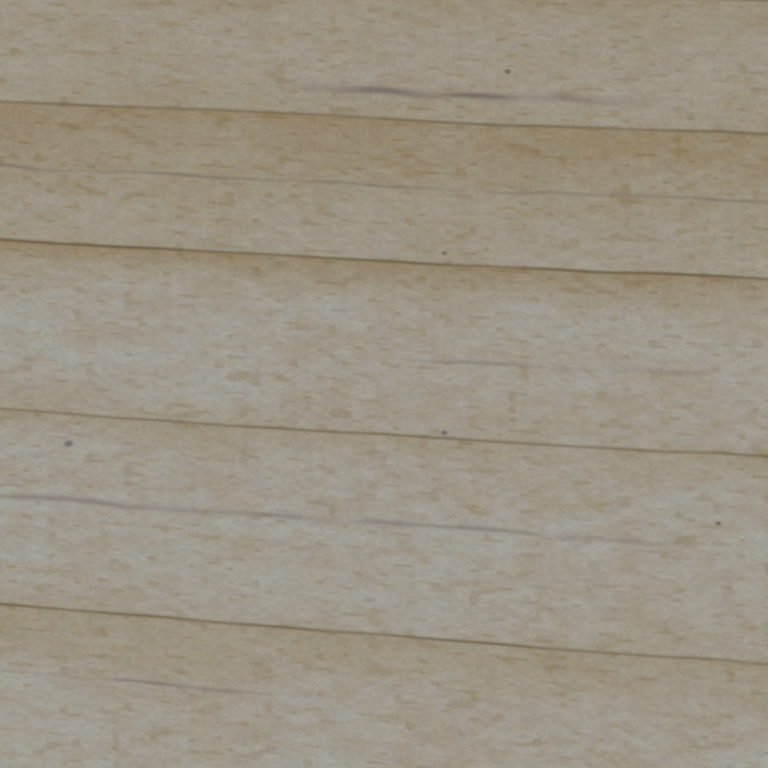
Reproduce this texture procedurally as a Shadertoy shader.

```glsl
// Pale planed softwood: gently sloping growth rings, tan bands and fine flecked grain.

const vec3 PALE = vec3(0.637, 0.629, 0.594);
const vec3 TAN = vec3(0.582, 0.525, 0.425);
const vec3 RING_DARK = vec3(0.41, 0.35, 0.25);
const vec3 STREAK_GREY = vec3(0.43, 0.39, 0.37);
const vec3 SPECK_GREY = vec3(0.36, 0.35, 0.31);

float hash(vec2 p) {
    return fract(sin(dot(p, vec2(127.1, 311.7))) * 43758.5453);
}

float noise(vec2 p) {
    vec2 cell = floor(p);
    vec2 f = fract(p);
    f = f * f * (3.0 - 2.0 * f);
    float low = mix(hash(cell), hash(cell + vec2(1.0, 0.0)), f.x);
    float high = mix(hash(cell + vec2(0.0, 1.0)), hash(cell + vec2(1.0, 1.0)), f.x);
    return mix(low, high, f.y);
}

// Three octaves, centred on zero
float fbm(vec2 p) {
    float sum = 0.0;
    float amplitude = 0.5;
    for (int i = 0; i < 3; i++) {
        sum += amplitude * (noise(p) - 0.5);
        p = p * 2.03 + 17.3;
        amplitude *= 0.5;
    }
    return sum;
}

// Straightens the sloping rings: x runs along the grain, y across it
vec2 grainSpace(vec2 uv) {
    float slope = 0.037 + 0.055 * (0.865 - uv.y);
    float wobble = 0.008 * (noise(vec2(uv.x * 3.0, uv.y * 2.0)) - 0.5)
                 + 0.002 * (noise(vec2(uv.x * 14.0, uv.y * 5.0)) - 0.5);
    return vec2(uv.x, uv.y + slope * uv.x + wobble);
}

// Tan tint: sharp at the ring edge, fading below it, with a slight rise above
float ringTint(float height, float edge, float reach, float strength) {
    float depth = edge - height;
    float below = smoothstep(-0.002, 0.003, depth) * exp(-pow(max(depth, 0.0) / reach, 1.6));
    float above = (1.0 - smoothstep(-0.002, 0.003, depth)) * exp(min(depth, 0.0) / 0.045);
    return strength * below + 0.16 * above;
}

// Thin dark line at the ring edge, uneven along its length
float ringLine(vec2 grain, float edge, float width, float strength) {
    float d = (grain.y - edge) / width;
    float unevenness = 0.55 + 0.6 * noise(vec2(grain.x * 11.0, edge * 57.0));
    return strength * unevenness * exp(-d * d);
}

// Broken stain along the grain between two ends
float streak(vec2 grain, float height, vec2 ends, float width) {
    float d = (grain.y - height + 0.004 * (noise(vec2(grain.x * 18.0, height * 91.0)) - 0.5)) / width;
    float span = smoothstep(ends.x, ends.x + 0.12, grain.x)
               * (1.0 - smoothstep(ends.y - 0.15, ends.y, grain.x));
    float broken = smoothstep(0.15, 0.85, noise(vec2(grain.x * 16.0, grain.y * 110.0)));
    return span * (0.25 + 0.75 * broken) * exp(-d * d);
}

// Sparse small dark pores scattered over a grid
float specks(vec2 uv, float count) {
    vec2 p = uv * count;
    vec2 cell = floor(p);
    vec2 centre = 0.25 + 0.5 * vec2(hash(cell + 3.1), hash(cell + 8.7));
    float present = step(0.92, hash(cell + 21.4));
    float radius = mix(0.022, 0.045, hash(cell + 5.9));
    float d = length((p - cell - centre) * vec2(0.8, 1.1));
    return present * (1.0 - smoothstep(radius * 0.3, radius * 1.4, d));
}

void mainImage(out vec4 fragColor, in vec2 fragCoord) {
    vec2 uv = fragCoord / iResolution.xy;
    vec2 grain = grainSpace(uv);

    // Each ring: edge height, tint reach, tint strength, line strength
    vec4 rings[5] = vec4[5](
        vec4(1.030, 0.030, 0.35, 0.60),
        vec4(0.865, 0.092, 0.58, 0.55),
        vec4(0.685, 0.032, 0.75, 0.75),
        vec4(0.465, 0.035, 0.28, 0.55),
        vec4(0.210, 0.070, 0.45, 0.60));
    float warmth = 0.19 + 0.20 * smoothstep(0.62, 0.80, grain.y);
    float line = 0.0;
    for (int i = 0; i < 5; i++) {
        vec4 ring = rings[i];
        warmth += ringTint(grain.y, ring.x, ring.y, ring.z);
        line += ringLine(grain, ring.x, 0.0023, ring.w);
    }

    // Cloudy mottling, short tan flecks and fine fibres
    warmth += 0.45 * fbm(grain * vec2(7.0, 26.0));
    warmth += 0.55 * fbm(grain * vec2(38.0, 85.0) + 9.0);
    float fleck = smoothstep(0.66, 0.95, noise(grain * vec2(60.0, 150.0) + 31.0));
    warmth += 0.28 * fleck;
    float fibre = fbm(grain * vec2(75.0, 210.0) + 53.0);
    float grit = noise(uv * vec2(230.0, 270.0)) - 0.5;

    vec3 color = mix(PALE, TAN, clamp(warmth, -0.15, 1.25));
    color += 0.050 * fibre + 0.030 * grit - 0.012 * fleck;

    // Ring lines, grey stains and pores
    color = mix(color, RING_DARK, clamp(line, 0.0, 0.8));
    float stain = 0.75 * streak(grain, 0.900, vec2(0.34, 0.92), 0.0045)
                + 0.45 * streak(grain, 0.781, vec2(-0.20, 1.25), 0.0025)
                + 0.35 * streak(grain, 0.563, vec2(0.50, 1.00), 0.0030)
                + 0.45 * streak(grain, 0.352, vec2(-0.10, 0.95), 0.0040)
                + 0.45 * streak(grain, 0.123, vec2(-0.10, 0.40), 0.0025);
    color = mix(color, STREAK_GREY, clamp(stain, 0.0, 0.8));
    color = mix(color, SPECK_GREY, 0.65 * specks(uv, 8.0));

    fragColor = vec4(color, 1.0);
}
```
